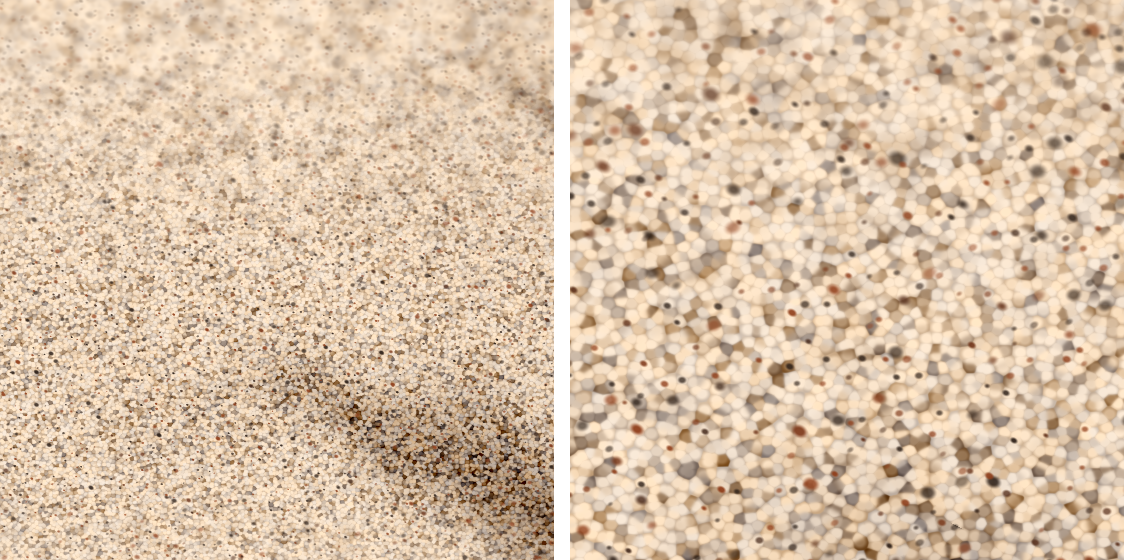
Left, the full canvas; right, a detail of the centre.
Write a WebGL 2 fragment shader that draws this texture.

```glsl
#version 300 es
precision highp float;

uniform vec2 u_resolution;
out vec4 fragColor;

const vec3 PALE_SAND = vec3(0.955, 0.868, 0.768);
const vec3 DARK_SAND = vec3(0.33, 0.21, 0.11);
const vec3 RUST = vec3(0.56, 0.24, 0.10);
const vec3 CHARCOAL = vec3(0.17, 0.12, 0.09);

vec3 hash3(vec2 p) {
    vec3 q = fract(p.xyx * vec3(0.1031, 0.1030, 0.0973));
    q += dot(q, q.yxz + 33.33);
    return fract((q.xxy + q.yzz) * q.zyx);
}

float bell(float x) {
    return exp(-x * x);
}

// Soft cellular noise: x = darkness, y = warmth, z = gap between grains
vec3 softGrains(vec2 p, float sharpness) {
    vec2 cell = floor(p);
    vec2 local = p - cell;
    vec2 sum = vec2(0.0);
    float total = 0.0;
    float nearest = 9.0;
    for (int j = -2; j <= 2; j++) {
        for (int i = -2; i <= 2; i++) {
            vec2 offset = vec2(i, j);
            vec3 place = hash3(cell + offset + 17.0);
            vec3 look = hash3(cell + offset + 251.0);
            vec2 away = offset + place.xy - local;
            float d2 = dot(away, away);
            float weight = exp(-sharpness * d2);
            sum += weight * vec2(0.78 * pow(look.x, 4.0) - 0.08, look.y - 0.5);
            total += weight;
            nearest = min(nearest, d2);
        }
    }
    return vec3(sum / total, smoothstep(0.35, 0.85, sqrt(nearest)));
}

// Sparse dark and rusty grains laid over a colour
vec3 addSpecks(vec3 colour, vec2 p, float density, float blur, float seed) {
    vec2 cell = floor(p);
    for (int j = -1; j <= 1; j++) {
        for (int i = -1; i <= 1; i++) {
            vec2 id = cell + vec2(i, j);
            vec3 place = hash3(id + seed);
            vec3 look = hash3(id + seed + 97.0);
            vec2 away = p - id - 0.15 - 0.7 * place.xy;
            away.y += 0.5 * (look.z - 0.5) * away.x;
            float radius = mix(0.10, 0.20, look.x) * (1.0 + 0.5 * blur);
            float softness = mix(0.09, 0.24, blur);
            float edge = length(away * vec2(0.9, 1.1)) - radius;
            float cover = 1.0 - smoothstep(-softness, softness, edge);
            cover *= step(place.z, density) * mix(0.45, 0.95, look.z);
            cover *= mix(1.0, 0.28, blur);
            vec3 tint = mix(CHARCOAL, RUST, smoothstep(0.35, 0.75, look.y));
            colour = mix(colour, tint, cover);
        }
    }
    return colour;
}

// Shaded hollow at lower right and a faint ridge at upper right
float duneShade(vec2 uv) {
    float wobble = 0.012 * sin(uv.x * 19.0 + 1.0) + 0.008 * sin(uv.x * 43.0 + uv.y * 17.0);
    float hollowLine = uv.y - 0.30 + 0.50 * (uv.x - 0.55) + wobble;
    float hollowWidth = mix(0.05, 0.13, smoothstep(0.5, 1.0, uv.x));
    float hollow = bell(hollowLine / hollowWidth) * smoothstep(0.36, 0.62, uv.x);
    hollow *= mix(0.20, 0.46, smoothstep(0.5, 1.05, uv.x));
    float slope = 0.05 * bell((uv.y - 0.28 + wobble) / 0.09) * smoothstep(0.0, 0.4, uv.x);
    float ridgeLine = uv.y - 0.89 + 0.65 * (uv.x - 0.85) + wobble;
    float ridge = 0.24 * bell(ridgeLine / 0.035) * smoothstep(0.80, 1.0, uv.x);
    float side = 0.05 * smoothstep(0.45, 1.0, uv.x) * smoothstep(0.3, 0.7, uv.y);
    return hollow + slope + ridge + side;
}

void main() {
    vec2 uv = gl_FragCoord.xy / u_resolution;
    vec2 p = gl_FragCoord.xy / u_resolution.y;

    // Depth of field: sharp band below the middle
    float blur = smoothstep(0.40, 0.95, uv.y) + 0.3 * (1.0 - smoothstep(0.0, 0.2, uv.y));
    float shade = duneShade(uv);

    // Fine grains in focus give way to broad soft blotches
    vec3 fine = softGrains(p * vec2(160.0, 180.0), mix(9.0, 1.4, blur));
    vec3 broad = softGrains(p * vec2(62.0, 70.0) + 40.0, mix(4.0, 1.8, blur));
    vec3 grain = mix(fine, broad, 0.12 + 0.5 * blur);
    float darkness = grain.x + 0.24 * fine.z * (1.0 - blur);
    darkness = darkness * (1.0 + 1.3 * shade) + shade - 0.02 * blur;

    vec3 colour = mix(PALE_SAND, DARK_SAND, darkness);
    colour += grain.y * (1.0 + 2.0 * max(darkness, 0.0)) * vec3(0.05, -0.01, -0.09);

    float density = 0.24 + 0.5 * shade;
    colour = addSpecks(colour, p * 52.0, density * 0.8, blur, 11.0);
    colour = addSpecks(colour, p * 92.0, density, blur, 331.0);
    fragColor = vec4(clamp(colour, 0.0, 1.0), 1.0);
}
```
